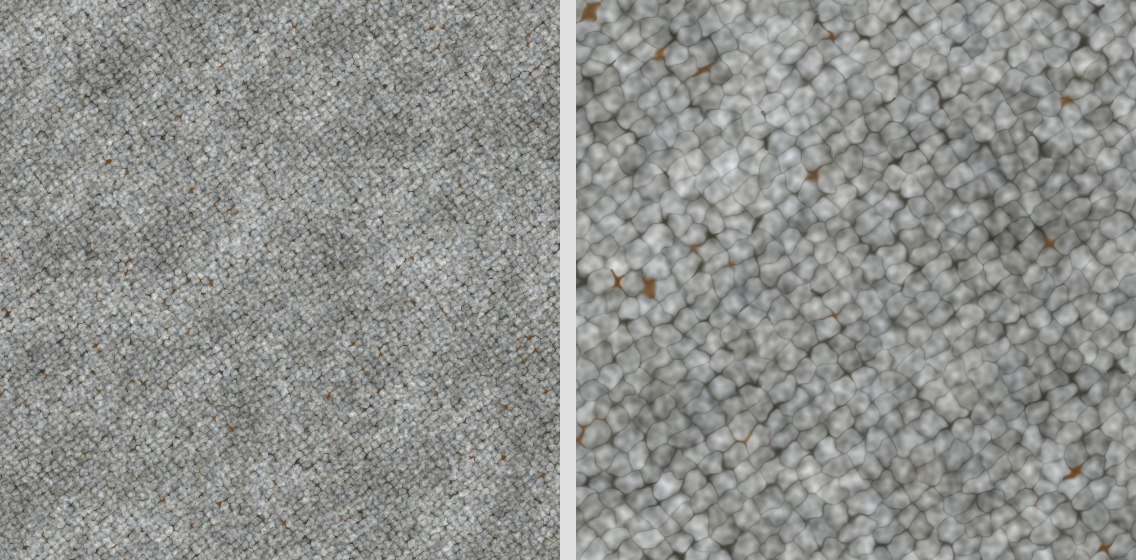
Left: the whole. Right: its middle third, enlarged.
Write a Shadertoy shader that draws this texture.

```glsl
// Grey looped wool: a slanted lattice of jittered, domed stitches with creases,
// dark pits and rare rust flecks at the lattice corners. Layers of gradient
// noise add cloudy wear patches, clumps and fine fuzz.

const float SLANT = 0.66;                     // lattice angle in radians
const vec2 STITCHES = vec2(68.0, 86.0);       // stitches per canvas, along each axis
const vec3 PIT_COLOR = vec3(0.20, 0.19, 0.15);
const vec3 RUST_COLOR = vec3(0.43, 0.27, 0.12);
const vec3 WARM_SHIFT = vec3(0.020, 0.002, -0.028);

vec2 hash2(vec2 p) {
    vec3 q = fract(p.xyx * vec3(0.1031, 0.1030, 0.0973));
    q += dot(q, q.yzx + 33.33);
    return fract((q.xx + q.yz) * q.zy);
}

vec2 gradientAt(vec2 cell) {
    float angle = 6.2832 * hash2(cell + 71.0).x;
    return vec2(cos(angle), sin(angle));
}

// Gradient noise, roughly -0.7 to 0.7
float gradientNoise(vec2 p) {
    vec2 i = floor(p), f = p - i;
    vec2 w = f * f * f * (f * (f * 6.0 - 15.0) + 10.0);
    vec2 e = vec2(0.0, 1.0);
    float low = mix(dot(gradientAt(i), f),
                    dot(gradientAt(i + e.yx), f - e.yx), w.x);
    float high = mix(dot(gradientAt(i + e.xy), f - e.xy),
                     dot(gradientAt(i + e.yy), f - e.yy), w.x);
    return mix(low, high, w.y);
}

float fbm(vec2 p, int octaves) {
    float sum = 0.0, amplitude = 1.0;
    for (int k = 0; k < octaves; k++) {
        sum += amplitude * gradientNoise(p);
        p = mat2(1.6, 1.2, -1.2, 1.6) * p + 17.3;
        amplitude *= 0.58;
    }
    return sum;
}

vec2 rotate(vec2 p, float angle) {
    float c = cos(angle), s = sin(angle);
    return vec2(c * p.x + s * p.y, c * p.y - s * p.x);
}

// Nearest and second nearest stitch distance, and a random shade per stitch
vec3 stitches(vec2 p, float jitter) {
    vec2 base = floor(p);
    vec3 result = vec3(8.0, 8.0, 0.0);
    for (int y = -1; y <= 1; y++)
    for (int x = -1; x <= 1; x++) {
        vec2 cell = base + vec2(x, y);
        vec2 center = cell + 0.5 + jitter * (hash2(cell) - 0.5);
        float d = length(p - center);
        if (d < result.x) result = vec3(d, result.x, hash2(cell + 19.0).y);
        else result.y = min(result.y, d);
    }
    return result;
}

void mainImage(out vec4 fragColor, in vec2 fragCoord) {
    vec2 uv = fragCoord / iResolution.y;
    vec2 slanted = rotate(uv, SLANT);

    // Stitch lattice, bent a little so the rows wander and the edges fray
    vec2 bend = vec2(gradientNoise(uv * 22.0), gradientNoise(uv * 22.0 + 40.0));
    vec2 fray = vec2(gradientNoise(uv * 120.0 + 9.0), gradientNoise(uv * 120.0 + 63.0));
    vec2 lattice = slanted * STITCHES + 0.45 * bend + 0.30 * fray + 200.0;
    vec3 stitch = stitches(lattice, 0.42);
    float crease = 1.0 - smoothstep(0.0, 0.20, stitch.y - stitch.x);

    // Brightness from wear patches down to single fibres
    float patches = fbm(slanted * vec2(6.0, 8.0) + 5.0, 4);
    float clumps = gradientNoise(uv * 52.0 + 31.0);
    float fuzz = gradientNoise(uv * 125.0 + 3.0);
    float fibres = gradientNoise(rotate(uv, 0.3) * 215.0 + 88.0);
    float tone = 0.582 + 0.115 * patches + 0.10 * clumps
               + 0.19 * fuzz + 0.13 * fibres
               + 0.10 * (stitch.z - 0.5)
               + 0.20 * (0.40 - stitch.x) - 0.07 * crease;

    // Cool lights, warm shadows and a faint drifting hue
    float warmth = 0.7 * gradientNoise(uv * 38.0 + 12.0) + 1.2 * (0.56 - tone);
    vec3 color = vec3(tone) + vec3(-0.003, 0.004, -0.007) + WARM_SHIFT * warmth;

    // Pits and rust flecks, each corner with its own strength
    vec2 chance = hash2(floor(lattice + 0.5) + 150.0);
    float gap = smoothstep(0.50, 0.76, stitch.x);
    float pit = gap * smoothstep(0.25, 0.95, chance.x);
    float fleck = smoothstep(0.44, 0.66, stitch.x) * smoothstep(0.95, 0.98, chance.y);
    color = mix(color, PIT_COLOR, 0.80 * pit);
    color = mix(color, RUST_COLOR, 0.75 * fleck);

    fragColor = vec4(clamp(color, 0.0, 1.0), 1.0);
}
```
